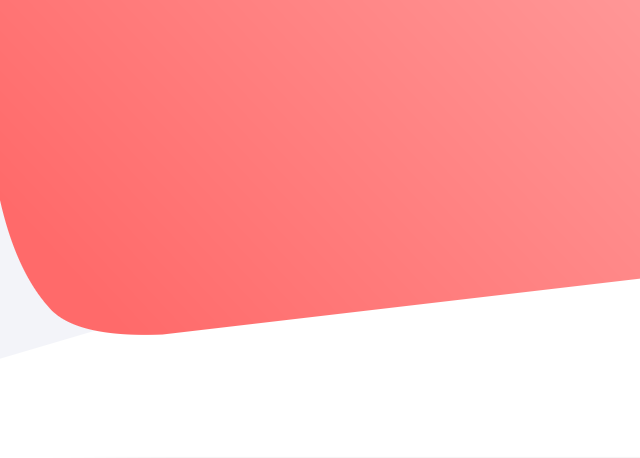
Give the GLSL for this background, as a Shadertoy shader.

```glsl
// Height at x of a quadratic curve whose x grows from a to c
float curveHeight(float x, vec2 a, vec2 b, vec2 c) {
    float run = x - a.x;
    float lead = b.x - a.x;
    float bend = a.x - 2.0 * b.x + c.x;
    float t = run / (lead + sqrt(max(lead * lead + bend * run, 0.0)));
    return mix(mix(a.y, b.y, t), mix(b.y, c.y, t), t);
}

// Lower rim of the panel: steep side, rounded corner, straight slope
float panelRim(float x) {
    vec2 corner = vec2(0.0807, 0.3224);
    vec2 slopeStart = vec2(0.2539, 0.2696);
    if (x < corner.x)
        return curveHeight(x, vec2(0.0, 0.563), vec2(0.026, 0.4026), corner);
    if (x < slopeStart.x)
        return curveHeight(x, corner, vec2(0.1237, 0.2623), slopeStart);
    return mix(slopeStart.y, 0.3916, (x - slopeStart.x) / (1.0 - slopeStart.x));
}

// Coverage of the positive side, smoothed over one pixel
float coverage(float d) {
    float width = length(vec2(dFdx(d), dFdy(d)));
    return clamp(d / max(width, 1e-5) + 0.5, 0.0, 1.0);
}

void mainImage(out vec4 fragColor, in vec2 fragCoord) {
    vec2 uv = fragCoord / iResolution.xy;
    vec3 color = vec3(1.0);

    // Faint hairline along the bottom
    float hairline = coverage(0.0025 - uv.y) * smoothstep(0.05, 0.3, uv.x);
    color -= 0.04 * hairline;

    // Pale wedge behind the panel
    float wedge = coverage(uv.y - 0.2168 - 0.412 * uv.x);
    color = mix(color, vec3(0.953, 0.957, 0.976), wedge);

    // Coral panel, lighter toward the upper right
    float tint = max(0.416, 0.365 + dot(uv, vec2(0.135, 0.09)));
    float panel = coverage(uv.y - panelRim(uv.x));
    color = mix(color, vec3(1.0, tint, tint), panel);

    fragColor = vec4(color, 1.0);
}
```
